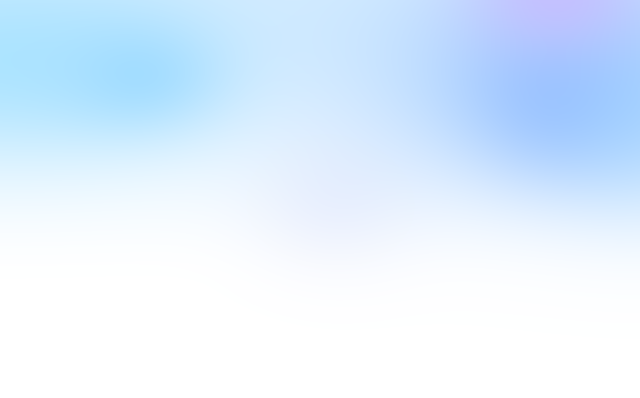
Give the GLSL for this background, as a Shadertoy shader.

```glsl
// Soft pastel sky: cyan, blue and violet glows fading down into white.

// Base gradient; depth is measured downward from the top edge (0 to 1)
const vec3 WHITE = vec3(1.0);
const vec3 SKY = vec3(0.84, 0.93, 1.0);
const float FADE_DEPTH = 0.72;

// Glow colours
const vec3 ICE = vec3(0.66, 0.89, 1.0);
const vec3 CYAN = vec3(0.60, 0.85, 1.0);
const vec3 CORNFLOWER = vec3(0.64, 0.80, 1.0);
const vec3 BLUE = vec3(0.58, 0.74, 1.0);
const vec3 AZURE = vec3(0.58, 0.82, 1.0);
const vec3 VIOLET = vec3(0.78, 0.73, 1.0);
const vec3 LAVENDER = vec3(0.90, 0.92, 0.99);

// Glow centres and radii, as fractions of the canvas
const vec2 ICE_POS = vec2(0.0, 0.15), ICE_SIZE = vec2(0.30, 0.24);
const vec2 CYAN_POS = vec2(0.22, 0.19), CYAN_SIZE = vec2(0.13, 0.14);
const vec2 CORNFLOWER_POS = vec2(0.90, 0.20), CORNFLOWER_SIZE = vec2(0.32, 0.28);
const vec2 BLUE_POS = vec2(0.87, 0.24), BLUE_SIZE = vec2(0.13, 0.19);
const vec2 AZURE_POS = vec2(1.02, 0.30), AZURE_SIZE = vec2(0.14, 0.24);
const vec2 VIOLET_POS = vec2(0.87, -0.02), VIOLET_SIZE = vec2(0.14, 0.15);
const vec2 LAVENDER_POS = vec2(0.52, 0.50), LAVENDER_SIZE = vec2(0.13, 0.17);

// Elliptical Gaussian falloff
float glow(vec2 p, vec2 centre, vec2 radius) {
    vec2 d = (p - centre) / radius;
    return exp(-dot(d, d));
}

void mainImage(out vec4 fragColor, in vec2 fragCoord) {
    vec2 p = fragCoord / iResolution.xy;
    p.y = 1.0 - p.y;

    // Vertical fade and the faint central haze
    vec3 color = mix(SKY, WHITE, smoothstep(0.0, FADE_DEPTH, p.y));
    color = mix(color, LAVENDER, 0.6 * glow(p, LAVENDER_POS, LAVENDER_SIZE));

    // Left glows
    color = mix(color, ICE, 0.9 * glow(p, ICE_POS, ICE_SIZE));
    color = mix(color, CYAN, 0.75 * glow(p, CYAN_POS, CYAN_SIZE));

    // Right glows, broad to narrow
    color = mix(color, CORNFLOWER, 0.85 * glow(p, CORNFLOWER_POS, CORNFLOWER_SIZE));
    color = mix(color, BLUE, 0.7 * glow(p, BLUE_POS, BLUE_SIZE));
    color = mix(color, AZURE, 0.35 * glow(p, AZURE_POS, AZURE_SIZE));
    color = mix(color, VIOLET, 0.8 * glow(p, VIOLET_POS, VIOLET_SIZE));

    fragColor = vec4(color, 1.0);
}
```
